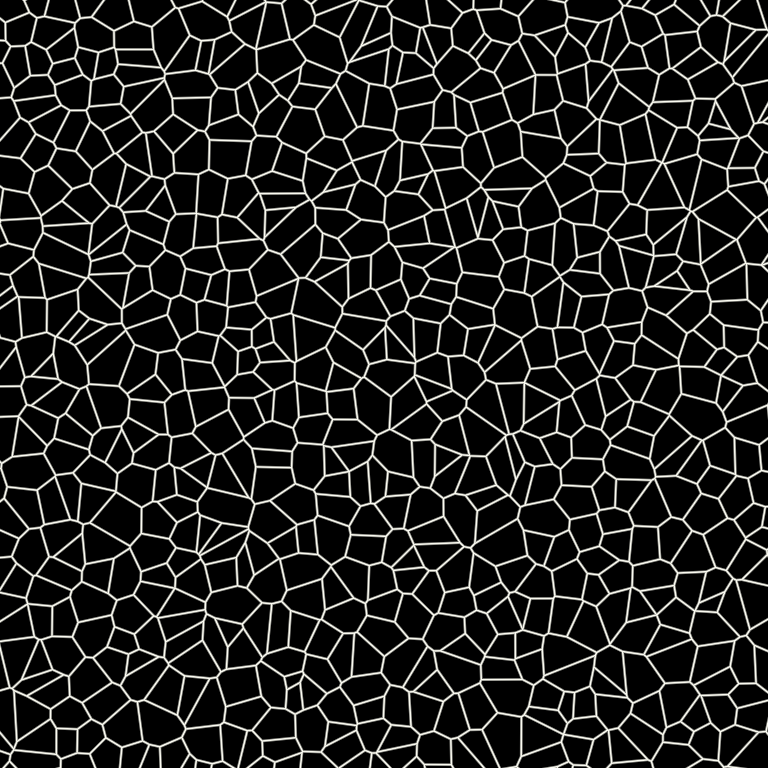
Give the GLSL for this pattern, as a three.js fragment shader.

```glsl
// Thin ivory cell borders on black: a Voronoi mesh of loosely scattered seeds.
// Each square of a coarse grid holds a few random seeds; the border distance is
// measured to the bisectors between the nearest seed and its neighbours.

#define GRID 18.0            // grid squares across the canvas
#define SEEDS_PER_SQUARE 2   // random seeds in each square
#define LINE_WIDTH 0.00272   // border width, in canvas units
#define EDGE_SOFTNESS 0.002  // width of the smoothed line edge, in canvas units
#define LINE_COLOR vec3(0.985, 0.985, 0.945)
#define CELL_COLOR vec3(0.0)

varying vec2 vUv;

// Sineless hash: three inputs to two values in 0..1
vec2 hash23(vec3 p) {
  p = fract(p * vec3(0.1031, 0.1030, 0.0973));
  p += dot(p, p.yzx + 33.33);
  return fract((p.xx + p.yz) * p.zy);
}

// Position of one seed inside a grid square
vec2 seedPosition(vec2 square, int index) {
  return square + hash23(vec3(square + 17.0, float(index) * 41.0 + 5.0));
}

// Distance from p to the closest cell border, in grid units
float borderDistance(vec2 p) {
  vec2 home = floor(p);

  // Nearest seed, as an offset from p
  vec2 nearest = vec2(0.0);
  float nearestSq = 1e5;
  for (int y = -1; y <= 1; y++) {
    for (int x = -1; x <= 1; x++) {
      for (int i = 0; i < SEEDS_PER_SQUARE; i++) {
        vec2 offset = seedPosition(home + vec2(float(x), float(y)), i) - p;
        float distSq = dot(offset, offset);
        if (distSq < nearestSq) {
          nearestSq = distSq;
          nearest = offset;
        }
      }
    }
  }

  // Closest bisector between that seed and any other
  float border = 1e5;
  for (int y = -1; y <= 1; y++) {
    for (int x = -1; x <= 1; x++) {
      for (int i = 0; i < SEEDS_PER_SQUARE; i++) {
        vec2 offset = seedPosition(home + vec2(float(x), float(y)), i) - p;
        vec2 between = offset - nearest;
        float gap = length(between);
        if (gap > 1e-4) {
          border = min(border, dot(0.5 * (offset + nearest), between) / gap);
        }
      }
    }
  }
  return border;
}

void main() {
  float d = borderDistance(vUv * GRID) / GRID;
  float line = clamp((0.5 * LINE_WIDTH - d) / EDGE_SOFTNESS + 0.5, 0.0, 1.0);
  gl_FragColor = vec4(mix(CELL_COLOR, LINE_COLOR, line), 1.0);
}
```
